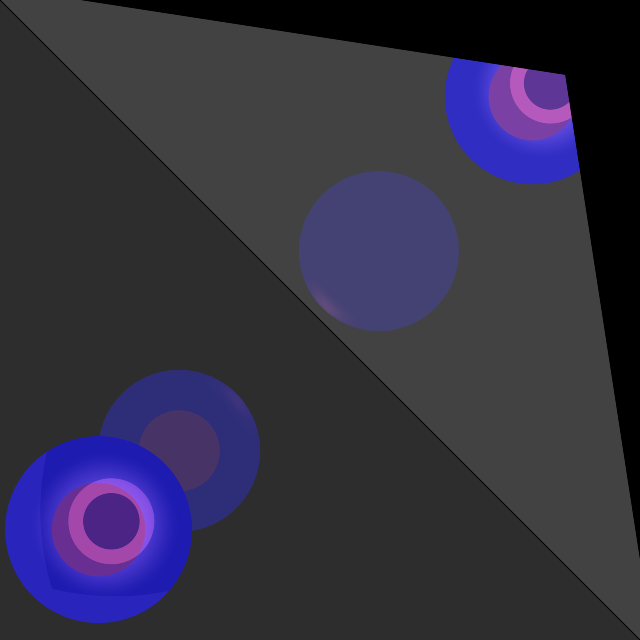
Reproduce this background procedurally as a three.js fragment shader.

```glsl
// Two flat panels split by a diagonal seam, carrying glowing layered orbs
// and translucent discs. Each shape is a distance function filled with a
// smooth edge, and the halos are radial falloffs.

varying vec2 vUv;

const float EDGE = 0.0008;        // half width of smoothed edges
const float SEAM_WIDTH = 0.0008;  // half width of the diagonal seam
const float PANEL_SLOPE = 0.1543; // tilt of the upper panel's outer sides
const float PANEL_START = 0.125;  // where those sides meet the frame
const float UPPER_LIFT = 0.07;    // extra light on the upper orb

const vec3 DARK_PANEL = vec3(0.177);
const vec3 LIGHT_PANEL = vec3(0.257);
const vec3 BLUE = vec3(0.115, 0.105, 0.69);
const vec3 HALO = vec3(0.21, 0.13, 0.13);
const vec3 FACET = vec3(0.045, 0.035, 0.045);
const vec3 PURPLE = vec3(0.41, 0.18, 0.57);
const vec3 RING_LIGHT = vec3(0.23, 0.10, 0.10);
const vec3 CORE = vec3(0.295, 0.14, 0.52);
const vec3 INDIGO = vec3(0.18, 0.18, 0.47);
const vec3 PLUM = vec3(0.28, 0.20, 0.40);
const vec3 SLATE = vec3(0.265, 0.257, 0.45);
const vec3 RIM_LIGHT = vec3(0.11, 0.04, 0.03);

const vec2 FRONT_POS = vec2(0.154, 0.1725);
const vec2 BACK_POS = vec2(0.280, 0.2956);
const vec2 MIDDLE_POS = vec2(0.592, 0.6075);
const vec2 UPPER_POS = vec2(0.832, 0.849);
const float FRONT_RADIUS = 0.146;
const float BACK_RADIUS = 0.1265;
const float MIDDLE_RADIUS = 0.125;
const float UPPER_RADIUS = 0.137;

float fill(float signedDistance) {
  return 1.0 - smoothstep(-EDGE, EDGE, signedDistance);
}

float disc(vec2 p, float radius) {
  return fill(length(p) - radius);
}

// Soft highlight hugging the inside of a rim in the given direction.
float rimGlow(vec2 p, float radius, vec2 direction) {
  vec2 d = normalize(direction);
  float across = (length(p) - radius + 0.006) / 0.011;
  float along = (p.x * d.y - p.y * d.x) / 0.031;
  return exp(-across * across - along * along) * step(0.0, dot(p, d));
}

// Area outside two wide arcs that cut a faint facet into an orb.
float facetMask(vec2 p) {
  float side = disc(p - vec2(0.318, 0.029), 0.409);
  float base = disc(p - vec2(0.026, 0.3125), 0.4167);
  return 1.0 - side * base;
}

// Blue body with halo, purple disc, bright offset ring and dark core.
vec3 orb(vec3 below, vec2 p, float radius, vec2 shift, float facet, float lift) {
  vec2 q = p - shift;
  float halo = 1.0 - smoothstep(0.38, 0.82, length(p - 0.5 * shift) / radius);
  vec3 body = BLUE + HALO * halo + FACET * facet;
  body = mix(body, PURPLE, disc(p, radius * 0.5));
  body += RING_LIGHT * disc(q, radius * 0.46);
  body = mix(body, CORE, disc(q, radius * 0.302));
  return mix(below, body + lift, disc(p, radius));
}

void main() {
  vec2 p = vUv;
  float diagonal = (p.x + p.y - 1.0) * 0.70711;

  // Lower panel: translucent disc behind, orb in front.
  vec2 back = p - BACK_POS;
  vec3 backColor = mix(INDIGO, PLUM, disc(back, BACK_RADIUS * 0.5));
  backColor += 0.6 * RIM_LIGHT * rimGlow(back, BACK_RADIUS, vec2(1.15, 1.0));
  vec3 lower = mix(DARK_PANEL, backColor, disc(back, BACK_RADIUS));
  vec2 front = p - FRONT_POS;
  lower = orb(lower, front, FRONT_RADIUS, vec2(0.020, 0.013),
              facetMask(front), 0.0);

  // Upper panel: slate disc and a lifted orb.
  vec2 middle = p - MIDDLE_POS;
  vec3 slate = SLATE
    + RIM_LIGHT * rimGlow(middle, MIDDLE_RADIUS, vec2(-0.95, -1.0));
  vec3 upper = mix(LIGHT_PANEL, slate, disc(middle, MIDDLE_RADIUS));
  upper = orb(upper, p - UPPER_POS, UPPER_RADIUS, vec2(0.028, 0.021),
              0.0, UPPER_LIFT);

  // Tilted outer sides clip the upper panel to black.
  vec2 sides = p - 1.0 + PANEL_SLOPE * (p.yx - PANEL_START);
  upper *= fill(max(sides.x, sides.y));

  // Join both panels along the dark seam.
  vec3 color = mix(upper, lower, fill(diagonal));
  color *= 1.0 - fill(abs(diagonal) - SEAM_WIDTH);
  gl_FragColor = vec4(color, 1.0);
}
```
